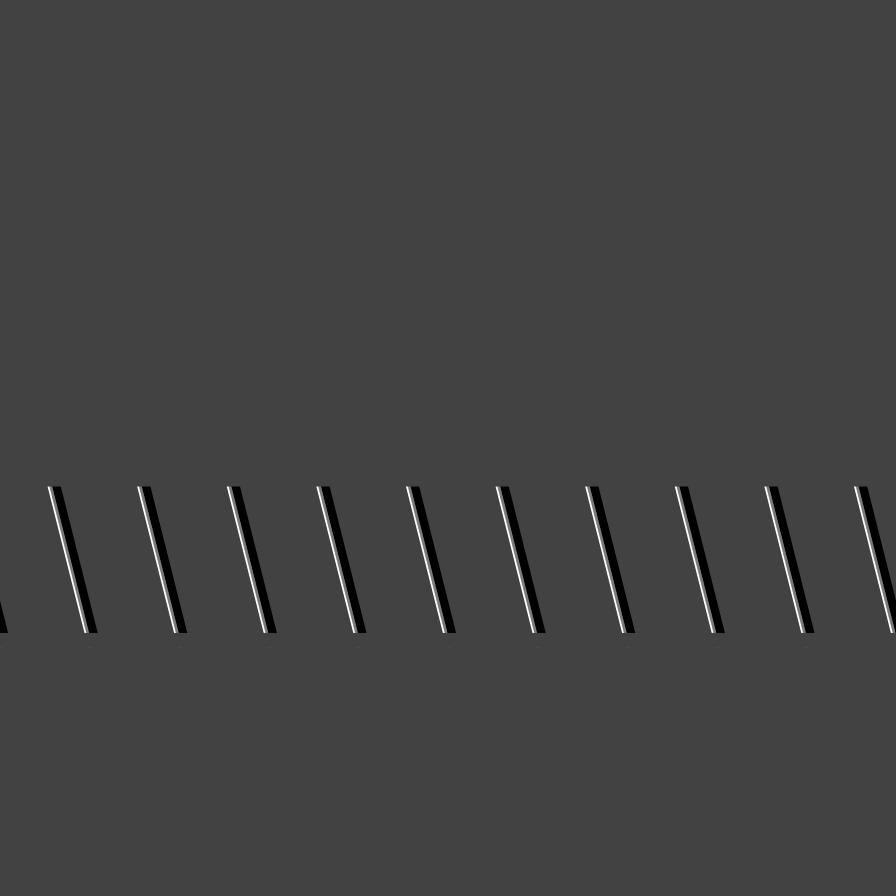
This pattern is drawn by a Shadertoy shader. Its source:

```glsl
// Row of slanted bars on dark grey, each with a white edge, a grey side and a black face.

// Smoothed coverage of the interval from a to b
float band(float x, float a, float b, float soft) {
    return clamp((x - a) / soft + 0.5, 0.0, 1.0)
         - clamp((x - b) / soft + 0.5, 0.0, 1.0);
}

void mainImage(out vec4 fragColor, in vec2 fragCoord) {
    vec2 uv = fragCoord / iResolution.xy;
    vec2 pixel = 1.0 / iResolution.xy;
    vec3 color = vec3(0.26);

    // Shear the canvas, then repeat ten bars across it
    float top = 0.457;
    float slanted = uv.x - 0.0531 - (top - uv.y) * 0.252;
    float across = fract(slanted * 10.0 + 0.3) * 0.1 - 0.03;
    float row = band(uv.y, 0.2936, top, pixel.y);

    // Black face, grey side and white edge
    color = mix(color, vec3(0.0), row * band(across, 0.0051, 0.0148, pixel.x));
    color = mix(color, vec3(0.48), row * band(across, 0.0020, 0.0051, pixel.x));
    color = mix(color, vec3(1.0), row * band(across, 0.0, 0.0021, pixel.x));

    // Faint flecks under the bars
    float fleckX = fract(uv.x * 10.0 + 0.5) * 0.1 - 0.05;
    float fleck = band(fleckX, -0.002, 0.003, pixel.x)
                * band(uv.y, 0.2765, 0.2778, pixel.y);
    color += 0.03 * fleck;

    fragColor = vec4(color, 1.0);
}
```
